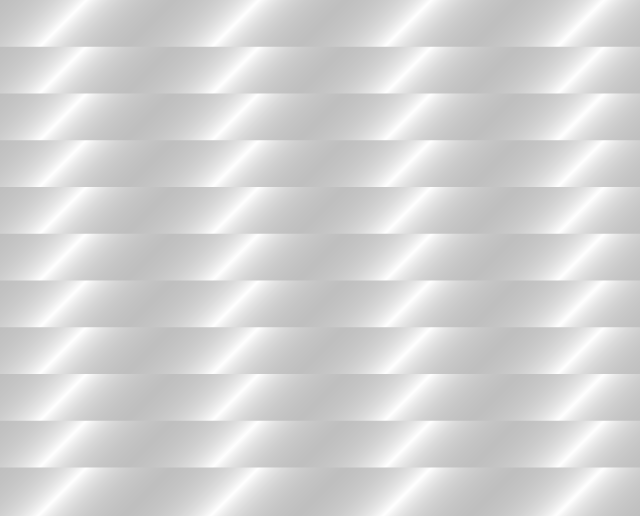
Write a WebGL 1 fragment shader that draws this pattern.

```glsl
precision highp float;
// Stacked rows of polished silver slats with slanted, repeating highlights.

// Lengths are fractions of the canvas height.
#define ROWS 11.0
#define ROW_HEIGHT 0.0906
#define GLINT_PERIOD 0.3345
#define GLINT_START 0.1675
#define GLINT_SLANT 1.0
#define FALLOFF 5.0
#define SILVER vec3(0.748)
#define WHITE vec3(1.0)

uniform vec2 u_resolution;

// Brightness of a slat; depth runs from 0 at its top to 1 at its bottom.
float glint(float x, float depth, float pixel) {
  float crest = GLINT_START - GLINT_SLANT * depth * ROW_HEIGHT;
  float phase = (x - crest) / GLINT_PERIOD;
  float offset = abs(fract(phase + 0.5) - 0.5);
  float softened = min(length(vec2(offset, 0.3 * pixel / GLINT_PERIOD)), 0.5);
  float darkest = exp(-0.5 * FALLOFF);
  return (exp(-FALLOFF * softened) - darkest) / (1.0 - darkest);
}

void main() {
  float pixel = 1.0 / u_resolution.y;
  vec2 p = gl_FragCoord.xy * pixel;

  // Rows are counted downwards; the last one reaches the lower edge.
  float depth = (1.0 - p.y) / ROW_HEIGHT;
  float seam = clamp(floor(depth + 0.5), 1.0, ROWS - 1.0);

  // Blend the slats on both sides of the nearest seam over one pixel.
  float above = glint(p.x, depth - seam + 1.0, pixel);
  float below = glint(p.x, depth - seam, pixel);
  float coverage = clamp((depth - seam) * ROW_HEIGHT / pixel + 0.5, 0.0, 1.0);

  gl_FragColor = vec4(mix(SILVER, WHITE, mix(above, below, coverage)), 1.0);
}
```
